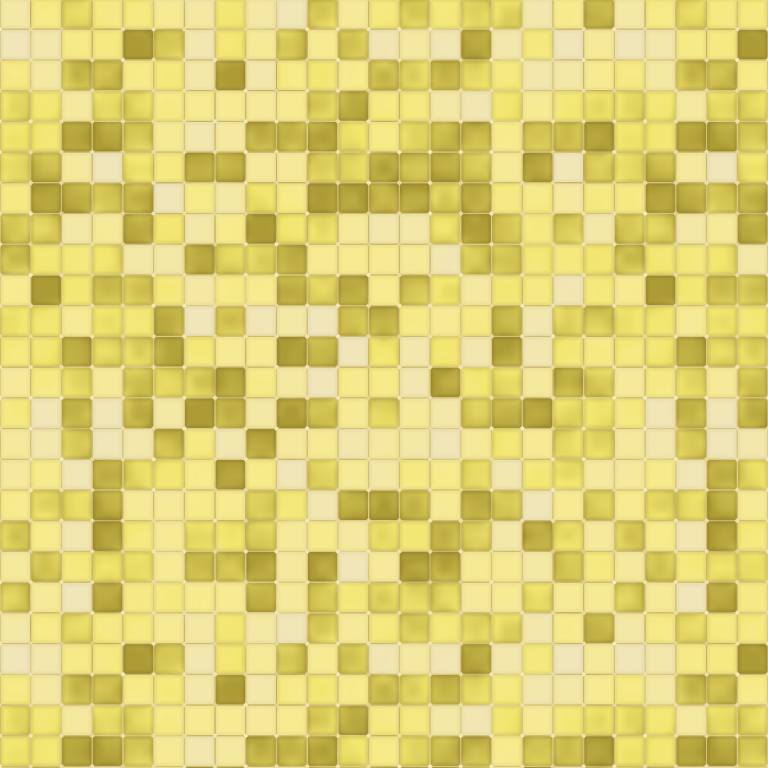
Reproduce this pattern procedurally as a WebGL 2 fragment shader.

```glsl
#version 300 es
precision highp float;
// Square mosaic of glazed tiles in cream, yellow and olive with thin tan seams.

uniform vec2 u_resolution;
out vec4 fragColor;

const float TILES = 25.0;             // tiles across and down
const float PERIOD = 20.0;            // tiles before the colour layout recurs
const vec2 OFFSET = vec2(0.0, 0.05);  // seam shift, in tiles
const float HALF_SEAM = 0.021;        // in tiles
const float CORNER_RADIUS = 0.09;
const float BLOTCH = 0.75;            // glaze mottling, in palette steps
const float TILT = 0.55;              // glaze gradient, in palette steps
const float EDGE_SHADE = 0.10;
const float TONE_CURVE = 0.92;        // below 1 favours darker tiles

const vec3 SEAM_TAN = vec3(0.77, 0.67, 0.36);
const vec3 SEAM_LIGHT = vec3(0.90, 0.83, 0.55);
const vec3 CROSSING = vec3(0.96, 0.92, 0.74);
const vec3 GLAZE[6] = vec3[6](
    vec3(0.94, 0.90, 0.73),
    vec3(0.96, 0.91, 0.64),
    vec3(0.97, 0.92, 0.55),
    vec3(0.95, 0.90, 0.43),
    vec3(0.81, 0.75, 0.31),
    vec3(0.68, 0.61, 0.21));

float hash(vec2 p) {
    return fract(sin(dot(p, vec2(127.1, 311.7))) * 43758.55);
}

// Value noise that wraps after the given number of cells
float noise(vec2 p, float wrap) {
    vec2 cell = floor(p);
    vec2 f = fract(p);
    f = f * f * (3.0 - 2.0 * f);
    vec2 a = mod(cell, wrap);
    vec2 b = mod(cell + 1.0, wrap);
    return mix(mix(hash(a), hash(vec2(b.x, a.y)), f.x),
               mix(hash(vec2(a.x, b.y)), hash(b), f.x), f.y);
}

float roundedBox(vec2 p, float halfSize, float radius) {
    vec2 q = abs(p) - halfSize + radius;
    return length(max(q, 0.0)) + min(max(q.x, q.y), 0.0) - radius;
}

// Blend between neighbouring palette steps, pale to dark
vec3 glazeColor(float tone) {
    float t = clamp(tone, 0.0, 4.999);
    int i = int(t);
    return mix(GLAZE[i], GLAZE[i + 1], fract(t));
}

void main() {
    vec2 p = gl_FragCoord.xy / u_resolution * TILES - OFFSET;
    vec2 id = mod(floor(p), PERIOD);
    vec2 local = fract(p) - 0.5;
    float pixel = TILES / min(u_resolution.x, u_resolution.y);

    // Tile tone with a slanted gradient and soft mottling
    float tone = 5.0 * pow(hash(id + 3.7), TONE_CURVE);
    float angle = 6.2832 * hash(id + 51.3);
    float slope = dot(local, vec2(cos(angle), sin(angle)));
    float mottle = noise(p * 2.0, PERIOD * 2.0) - 0.5;
    float depth = mix(0.35, 1.0, smoothstep(1.5, 4.0, tone));
    vec3 tile = glazeColor(tone + depth * (TILT * slope + BLOTCH * mottle));

    // Slightly darker rim
    float d = roundedBox(local, 0.5 - HALF_SEAM, CORNER_RADIUS);
    tile *= 1.0 - EDGE_SHADE * depth * smoothstep(-0.16, 0.0, d);

    // Seams fade between tan and pale, with light gaps at the crossings
    vec3 seam = mix(SEAM_TAN, SEAM_LIGHT, noise(p * 1.0 + 0.5, PERIOD));
    vec2 toCorner = 0.5 - abs(local);
    float crossing = 1.0 - smoothstep(0.04, 0.10, length(toCorner));
    float crossingLight = 0.4 + 0.6 * hash(mod(floor(p + 0.5), PERIOD) + 17.9);
    seam = mix(seam, CROSSING, crossing * crossingLight);

    float cover = smoothstep(-0.5 * pixel, 0.5 * pixel, d);
    fragColor = vec4(mix(tile, seam, cover), 1.0);
}
```
